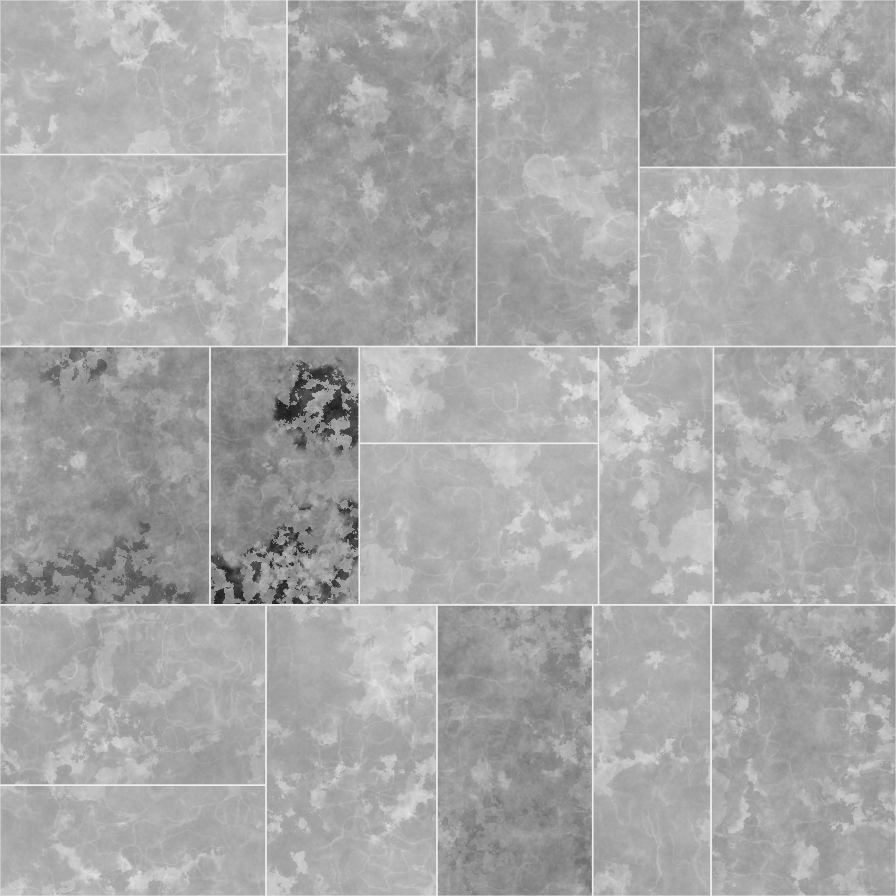
A three.js fragment shader for this texture:

```glsl
varying vec2 vUv;

float hash(vec2 p) {
  vec3 q = fract(p.xyx * 0.1031);
  q += dot(q, q.yzx + 33.33);
  return fract((q.x + q.y) * q.z);
}

float noise(vec2 p) {
  vec2 i = floor(p), f = fract(p);
  f = f * f * (3.0 - 2.0 * f);
  return mix(mix(hash(i), hash(i + vec2(1.0, 0.0)), f.x),
             mix(hash(i + vec2(0.0, 1.0)), hash(i + 1.0), f.x), f.y);
}

float fbm(vec2 p) {
  float sum = 0.0, weight = 0.5, total = 0.0;
  for (int i = 0; i < 6; i++) {
    sum += weight * noise(p);
    total += weight;
    weight *= 0.6;
    p = mat2(1.6, 1.2, -1.2, 1.6) * p + 17.3;
  }
  return sum / total;
}

// Thin line where a noise field crosses its middle value
float crack(vec2 p, float width) {
  return 1.0 - smoothstep(0.0, width, abs(noise(p) - 0.5));
}

// Marble of one slab; depth runs from pale (0) to dark (1)
float marble(vec2 p, float tone, float depth) {
  vec2 warp = vec2(fbm(p * 18.0), fbm(p * 18.0 + 41.0)) - 0.5;
  vec2 q = p + 0.035 * warp;
  float cloud = fbm(q * 7.0 + 3.0);
  float rough = fbm(p * 60.0 + 60.0);
  float grain = noise(p * 400.0) - 0.5;

  float stone = tone + (cloud - 0.5) * mix(0.14, 0.26, depth);
  stone += (rough - 0.5) * mix(0.10, 0.22, depth) + grain * mix(0.025, 0.05, depth);

  // Pale ragged blotches and broken lacy veins
  float blotch = smoothstep(0.61, 0.65, fbm(q * 15.0 + 80.0) + 0.25 * (rough - 0.5));
  float ridge = 1.0 - smoothstep(0.01, 0.07, abs(fbm(q * 7.0 + 25.0) - 0.5));
  float vein = ridge * smoothstep(0.47, 0.55, rough) * smoothstep(0.45, 0.55, fbm(p * 10.0 + 9.0));
  stone += 0.06 * blotch + 0.11 * vein * (1.0 - 0.4 * blotch);

  // Fine web
  float web = crack(q * 38.0 + 12.0, 0.07) + 0.8 * crack(q * 64.0 + 31.0, 0.10);
  stone += 0.045 * web * smoothstep(0.32, 0.56, fbm(p * 20.0 + 50.0));

  // Dark mineral flecks gathered in patches
  float patches = smoothstep(0.56, 0.66, fbm(q * 9.0 + 70.0));
  float flecks = smoothstep(0.48, 0.54, fbm(p * 100.0 + 5.0));
  stone -= 0.36 * patches * flecks * pow(depth, 4.0) * (1.0 - vein);
  return stone;
}

void main() {
  vec2 p = vUv;
  float course = step(0.3249, p.y) + step(0.6133, p.y);

  // Joints of the course, tone change at each joint,
  // and split: left, right, height, tone change of the upper slab
  vec4 joints, change, split;
  float tone;
  if (course > 1.5) {
    joints = vec4(0.3203, 0.5319, 0.7129, 2.0);
    change = vec4(-0.09, 0.04, 0.04, 0.0);
    split = p.x < 0.5 ? vec4(0.0, 0.3203, 0.8275, 0.01) : vec4(0.7129, 1.0, 0.8131, -0.08);
    tone = 0.69;
  } else if (course > 0.5) {
    joints = vec4(0.2344, 0.4010, 0.6680, 0.7962);
    change = vec4(-0.03, 0.15, -0.01, -0.05);
    split = vec4(0.4010, 0.6680, 0.5052, 0.01);
    tone = 0.575;
  } else {
    joints = vec4(0.2969, 0.4876, 0.6615, 0.7936);
    change = vec4(-0.02, -0.08, 0.06, -0.03);
    split = vec4(0.0, 0.2969, 0.1237, -0.04);
    tone = 0.69;
  }

  vec4 passed = step(joints, vec4(p.x));
  float inSplit = step(split.x, p.x) * step(p.x, split.y);
  float upper = inSplit * step(split.z, p.y);
  tone += dot(passed, change) + upper * split.w;

  vec2 slab = vec2(dot(passed, vec4(1.0)) + 5.0 * upper, course);
  vec2 offset = 7.0 * vec2(hash(slab + 3.0), hash(slab + 19.0));
  float depth = 1.0 - smoothstep(0.54, 0.67, tone);
  float shade = marble(p + offset, tone, depth);

  // Grout
  vec4 gaps = abs(p.x - joints);
  float d = min(min(gaps.x, gaps.y), min(gaps.z, gaps.w));
  d = min(d, min(abs(p.y - 0.3249), abs(p.y - 0.6133)));
  d = min(d, mix(1.0, abs(p.y - split.z), inSplit));
  vec2 border = min(p, 1.0 - p);
  d = min(d, min(border.x, border.y) + 0.0005);
  shade = mix(shade, 0.93, 1.0 - smoothstep(0.0003, 0.0016, d));

  gl_FragColor = vec4(vec3(clamp(shade, 0.0, 1.0)), 1.0);
}
```
